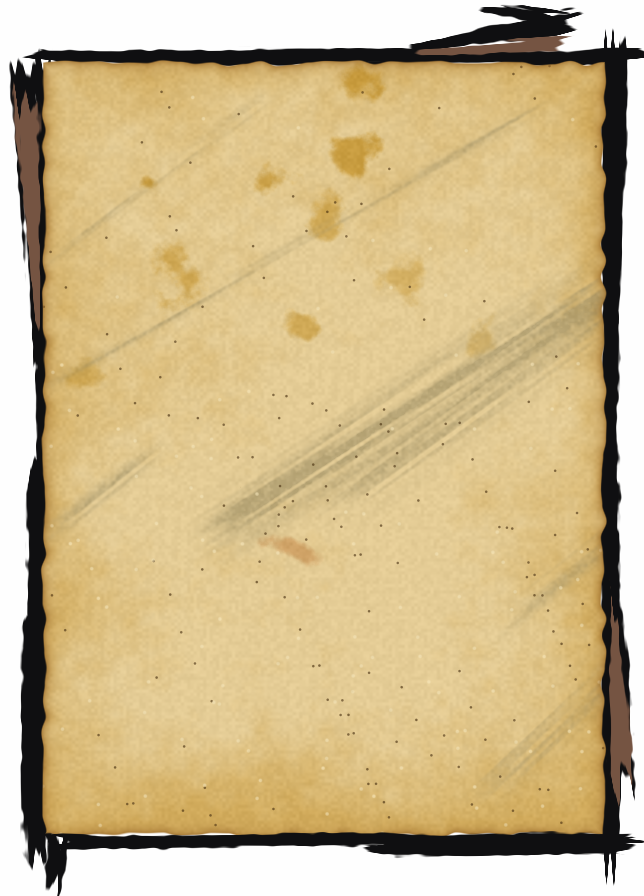
A Shadertoy shader for this texture:

```glsl
// Aged parchment sheet on white, framed by dry black brush strokes.
// Strokes and scratches share a segment frame with stretched noise;
// stains, flecks and the deckled rim come from fbm and hashed cells.
#define PALE vec3(.895, .80, .585)
#define GOLD vec3(.82, .67, .36)
#define RIM vec3(.60, .41, .16)
#define STAIN vec3(.76, .57, .17)
#define INK vec3(.06, .06, .065)
#define BROWN vec3(.46, .33, .26)
#define SCRATCH vec3(.63, .57, .40)
#define SHEET_CENTER vec2(.3612, .5015)
#define SHEET_HALF vec2(.3125, .431)
#define BRISTLES 240.

float hash(vec2 p) { return fract(sin(dot(p, vec2(127.1, 311.7))) * 43758.5453); }

float noise(vec2 p) {
    vec2 i = floor(p), f = fract(p);
    f = f * f * (3. - 2. * f);
    return mix(mix(hash(i), hash(i + vec2(1, 0)), f.x),
               mix(hash(i + vec2(0, 1)), hash(i + 1.), f.x), f.y);
}

float fbm(vec2 p) {
    float sum = 0., amp = .5;
    for (int i = 0; i < 5; i++, amp *= .5) {
        sum += amp * noise(p);
        p = mat2(1.6, 1.2, -1.2, 1.6) * p + 7.3;
    }
    return sum;
}

// Distance along segment ab, signed distance across it, its length
vec3 segmentFrame(vec2 p, vec4 ab) {
    vec2 d = ab.zw - ab.xy, r = p - ab.xy;
    float len = length(d);
    return vec3(dot(r, d) / len, (d.x * r.y - d.y * r.x) / len, len);
}

// Tapered brush stroke: solid core, dry sides, frayed ends
float stroke(vec2 p, vec4 ab, vec2 width) {
    vec3 f = segmentFrame(p, ab);
    float seed = 31. * ab.x + 57. * ab.w, t = f.y * BRISTLES;
    float w = mix(width.x, width.y, clamp(f.x / f.z, 0., 1.));
    float bristle = .65 * noise(vec2(f.x * 14. + seed, t)) + .35 * noise(vec2(f.x * 90., t + seed));
    float fray = (noise(vec2(t, seed)) - .5) * .05;
    float body = 1.12 - abs(f.y) / w - .9 * (bristle - .3);
    return smoothstep(-.1, .12, body) * smoothstep(-.003, .003, min(f.x, f.z - f.x) + fray);
}

// Soft band of fine parallel scratches
float scratch(vec2 p, vec4 ab, float w) {
    vec3 f = segmentFrame(p, ab);
    float lines = .6 * noise(vec2(f.x * 9., f.y * 230. + ab.y * 50.))
                + .6 * noise(vec2(f.x * 4. + ab.x * 70., f.y * 65.));
    float ends = smoothstep(0., .08, f.x) * smoothstep(0., .06, f.z - f.x);
    return exp(-f.y * f.y / (w * w)) * ends * smoothstep(.3, .95, lines);
}

// Small hashed flecks, one candidate per cell
float flecks(vec2 p, float cells, float density, float seed) {
    vec2 id = floor(p * cells) + seed, shift = vec2(hash(id + 3.1), hash(id + 8.7)) - .5;
    float r = length(fract(p * cells) - .5 - .5 * shift);
    return step(hash(id), density) * smoothstep(.28, .08, r);
}

// Strokes of the left side, the top, then the right side
float frameInk(vec2 p) {
    vec4 path[11] = vec4[11](vec4(.029, .075, .044, .4), vec4(.048, .065, .048, .945),
        vec4(.039, .53, .043, .8), vec4(.036, .7, .04, .955), vec4(.066, .925, .058, .998),
        vec4(.045, .064, .715, .063), vec4(.46, .054, .63, .027), vec4(.55, .01, .62, .021),
        vec4(.68, .055, .681, .965), vec4(.693, .06, .682, .42), vec4(.684, .62, .695, .88));
    vec2 width[11] = vec2[11](vec2(.018, .007), vec2(.009), vec2(.011), vec2(.014),
        vec2(.017, .008), vec2(.009), vec2(.004, .015), vec2(.006, .01), vec2(.011),
        vec2(.01, .006), vec2(.006, .016));
    float k = 0.;
    for (int i = 0; i < 11; i++) k = max(k, stroke(p, path[i], width[i]));
    return k;
}

vec3 parchment(vec2 p, float depth) {
    float fine = fbm(p * 55.), blot = 3. * (fbm(p * 38.) - .5);
    float age = .75 * exp(-depth / .045) + .45 * smoothstep(.74, .95, p.y)
              + .9 * (fbm(p * 9.) - .45) + .5 * (fine - .5);
    vec3 col = mix(PALE, GOLD, clamp(age, 0., 1.));
    // Stains: x, y, radius, strength
    vec4 stains[10] = vec4[10](vec4(.167, .205, .012, .8), vec4(.395, .172, .019, .8),
        vec4(.306, .198, .022, .7), vec4(.197, .3, .029, .6), vec4(.45, .311, .02, .45),
        vec4(.356, .243, .021, .6), vec4(.397, .091, .022, .8), vec4(.098, .418, .018, .5),
        vec4(.337, .364, .012, .6), vec4(.541, .376, .016, .4));
    for (int i = 0; i < 10; i++) {
        float reach = length(p - stains[i].xy) / stains[i].z + blot;
        col = mix(col, STAIN, stains[i].w * smoothstep(1.3, .3, reach));
    }
    // Rusty mark, then diagonal scratches
    vec2 q = p - vec2(.33, .613 + .008 * sin((p.x - .33) * 60.));
    float rust = length(q / vec2(.032, .01)) + 1.6 * (fine - .5);
    col = mix(col, vec3(.76, .53, .28), .6 * smoothstep(1.2, .3, rust));
    float s = 1.3 * scratch(p, vec4(.21, .615, .7, .295), .026)
        + scratch(p, vec4(.34, .59, .7, .33), .022) + scratch(p, vec4(.03, .31, .31, .1), .007)
        + scratch(p, vec4(.02, .45, .62, .11), .006) + scratch(p, vec4(.02, .625, .19, .49), .009)
        + scratch(p, vec4(.53, .72, .72, .57), .012) + scratch(p, vec4(.52, .9, .72, .71), .02);
    col = mix(col, SCRATCH, .65 * min(s * (.6 + .6 * noise(p * 260.)), 1.));
    // Dark specks near the middle, pale flecks lower down
    q = p - vec2(.34, .53);
    col = mix(col, RIM * .5, .65 * flecks(p, 130., .006 + .08 * exp(-dot(q, q) / .008), 2.));
    col = mix(col, vec3(.95, .89, .72), .6 * flecks(p, 95., .05 * smoothstep(.3, .7, p.y), 5.));
    col += .05 * (noise(p * 280.) - .5);
    return mix(col, RIM, .75 * exp(-depth / .005));
}

void mainImage(out vec4 fragColor, in vec2 fragCoord) {
    // Height is one, y runs down
    vec2 p = vec2(fragCoord.x, iResolution.y - fragCoord.y) / iResolution.y;
    vec3 col = mix(vec3(.995), INK, frameInk(p));
    // Brown wedges
    float wedge = max(stroke(p, vec4(.029, .11, .043, .36), vec2(.014, .003)),
                      stroke(p, vec4(.685, .67, .694, .875), vec2(.003, .014)));
    wedge = max(wedge, stroke(p, vec4(.47, .059, .623, .049), vec2(.004, .009)));
    col = mix(col, BROWN, wedge);
    // Deckled sheet
    vec2 q = abs(p - SHEET_CENTER) - SHEET_HALF;
    float edge = max(q.x, q.y) + .007 * (noise(p * 55.) - .5), px = 1. / iResolution.y;
    col = mix(col, parchment(p, max(-edge, 0.)), smoothstep(px, -px, edge));
    // Bottom strokes
    float base = max(stroke(p, vec4(.06, .94, .715, .935), vec2(.009, .006)),
                     stroke(p, vec4(.41, .946, .705, .943), vec2(.01)));
    fragColor = vec4(mix(col, INK, base), 1.);
}
```
